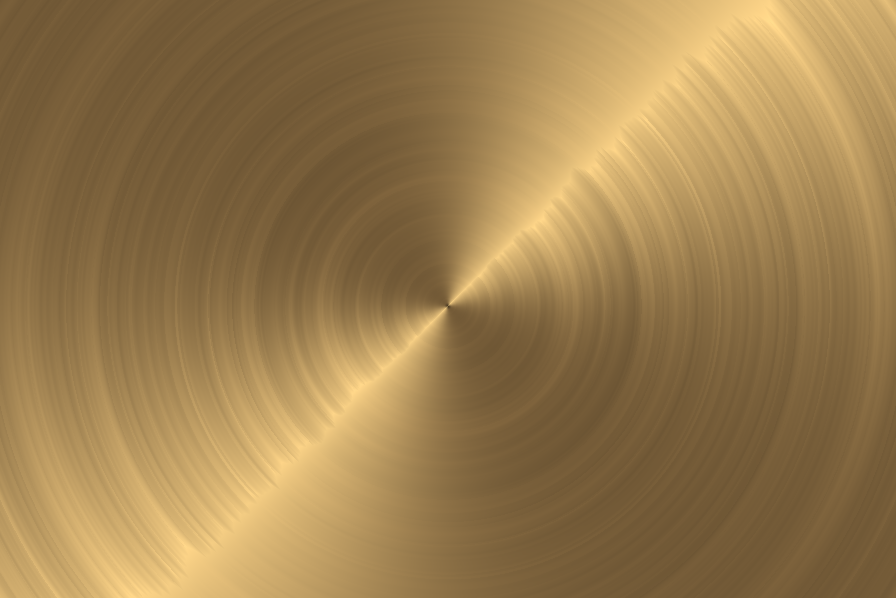
This texture is drawn by a Shadertoy shader. Its source:

```glsl
const vec2  HUB = vec2(0.5, 0.488);          // spin centre, share of canvas
const float HIGHLIGHT_ANGLE = 0.788;
const float BROAD_WIDTH = 0.672;             // radians around the highlight axis
const float SHARP_WIDTH = 0.115;
const float BROAD_SHARE = 0.73;
const vec3  DARK_BRASS = vec3(0.450, 0.352, 0.214);
const vec3  BRIGHT_BRASS = vec3(0.960, 0.805, 0.515);
const int   GROOVE_LAYERS = 4;
const float GROOVE_FREQUENCY = 19.0;         // cells per canvas height
const float FREQUENCY_STEP = 1.95;
const float GROOVE_CONTRAST = 0.038;
const float ANGLE_JITTER = 0.035;
const float HUB_RADIUS = 0.005;

float hash(float n) {
    return fract(sin(n * 12.9898 + 4.137) * 4375.85);
}

// Radial cellular noise: each cell holds one lighter or darker groove.
float grooves(float x, float angle, float seed) {
    float nearest = 2.0;
    float owner = 0.0;
    for (int i = -1; i <= 1; i++) {
        float cell = floor(x) + float(i);
        float gap = abs(x - cell - hash(cell + seed));
        if (gap < nearest) {
            nearest = gap;
            owner = cell + seed;
        }
    }
    float shade = 2.0 * hash(owner + 31.7) - 1.0;
    float turns = 1.0 + floor(3.0 * hash(owner + 8.3));
    float wear = 0.75 + 0.25 * sin(turns * angle + 6.283 * hash(owner + 17.1));
    return shade * wear * exp(-7.0 * nearest * nearest);
}

// Sum grooves while fading layers too fine for the canvas.
float brushing(float radius, float angle, float pixel) {
    float sum = 0.0;
    float frequency = GROOVE_FREQUENCY;
    for (int i = 0; i < GROOVE_LAYERS; i++) {
        float visible = 1.0 - smoothstep(0.4, 0.9, frequency * pixel);
        sum += visible * grooves(radius * frequency, angle, 57.0 * float(i));
        frequency *= FREQUENCY_STEP;
    }
    return sum;
}

// Two opposed light fans with a narrow glint along their axis.
float reflection(float angle) {
    float across = abs(asin(clamp(sin(angle - HIGHLIGHT_ANGLE), -1.0, 1.0)));
    float broad = exp(-pow(across / BROAD_WIDTH, 2.0));
    float sharp = exp(-across / SHARP_WIDTH);
    return mix(sharp, broad, BROAD_SHARE);
}

void mainImage(out vec4 fragColor, in vec2 fragCoord) {
    float pixel = 1.0 / iResolution.y;
    vec2 p = (fragCoord - HUB * iResolution.xy) * pixel;
    float radius = length(p);
    float angle = atan(p.y, p.x + 1e-6);

    // Grooves shift the reflected angle and vary its strength.
    float brushed = brushing(radius, angle, pixel);
    float settled = smoothstep(0.0, 0.12, radius);
    float light = reflection(angle + ANGLE_JITTER * brushed * settled);
    vec3 color = mix(DARK_BRASS, BRIGHT_BRASS, light);
    color *= 1.0 + GROOVE_CONTRAST * brushed * mix(0.5, 1.0, settled);

    // Small dark hub.
    color *= mix(0.65, 1.0, smoothstep(0.0, HUB_RADIUS + pixel, radius));
    fragColor = vec4(clamp(color, 0.0, 1.0), 1.0);
}
```
